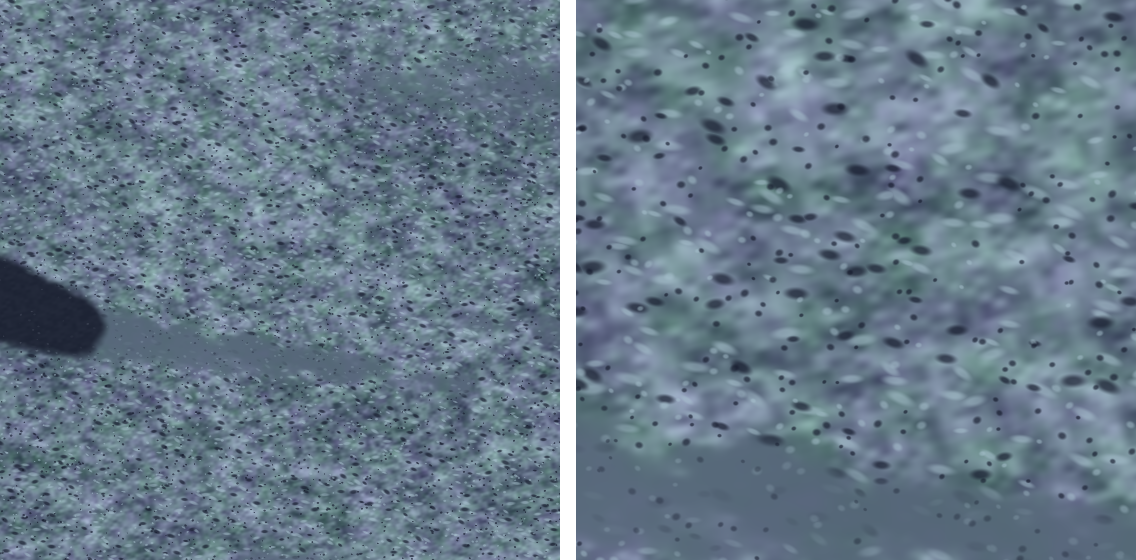
Left: the whole. Right: its middle third, enlarged.
This texture is drawn by a three.js fragment shader. Its source:

```glsl
// Grainy blue-grey mineral surface with a dark rounded hollow and its smooth wake.
// Stretched value noise gives the mottling, jittered cells scatter dark and light
// specks, and tapered capsules shape the hollow and the calm, grainless bands.

varying vec2 vUv;

const vec3 SHADOW = vec3(0.17, 0.22, 0.30);
const vec3 LIGHT = vec3(0.63, 0.73, 0.78);
const vec3 PIT = vec3(0.08, 0.10, 0.17);
const vec3 FLECK = vec3(0.66, 0.76, 0.81);
const vec3 HOLLOW = vec3(0.125, 0.150, 0.215);
const vec3 TINT = vec3(0.08, -0.015, 0.11);
const float GRAIN_SLOPE = -0.20;

float hash(vec2 p) {
  return fract(sin(dot(p, vec2(127.1, 311.7))) * 43758.5453);
}

float noise(vec2 p) {
  vec2 cell = floor(p);
  vec2 f = fract(p);
  f = f * f * (3.0 - 2.0 * f);
  float low = mix(hash(cell), hash(cell + vec2(1.0, 0.0)), f.x);
  float high = mix(hash(cell + vec2(0.0, 1.0)), hash(cell + vec2(1.0)), f.x);
  return mix(low, high, f.y);
}

vec2 rotate(vec2 p, float angle) {
  float c = cos(angle);
  float s = sin(angle);
  return vec2(c * p.x + s * p.y, c * p.y - s * p.x);
}

// Soft elliptical specks, one at most in each cell
float specks(vec2 p, float density, float radius, float stretch, float seed) {
  vec2 home = floor(p);
  float cover = 0.0;
  for (int j = -1; j <= 1; j++) {
    for (int i = -1; i <= 1; i++) {
      vec2 cell = home + vec2(float(i), float(j));
      vec2 key = cell + seed;
      vec2 jitter = vec2(hash(key + 3.7), hash(key + 8.3));
      vec2 d = rotate(p - cell - jitter, (hash(key + 5.1) - 0.5) * 1.4);
      d.x /= stretch;
      float size = radius * mix(0.45, 1.0, hash(key + 1.9));
      float spot = 1.0 - smoothstep(0.35 * size, 1.2 * size, length(d));
      cover = max(cover, spot * step(hash(key), density));
    }
  }
  return cover;
}

// Distance to a capsule whose radius changes from start to end
float taper(vec2 p, vec2 a, vec2 b, float startRadius, float endRadius) {
  vec2 along = b - a;
  float t = clamp(dot(p - a, along) / dot(along, along), 0.0, 1.0);
  return length(p - a - along * t) - mix(startRadius, endRadius, t);
}

float inside(float dist, float blur) {
  return 1.0 - smoothstep(-blur, blur, dist);
}

// Areas where the grain fades to a smooth film
float calmBands(vec2 p, float wobble) {
  float wake = taper(p, vec2(0.16, 0.405), vec2(0.82, 0.315), 0.042, 0.008);
  float haze = taper(p, vec2(0.66, 0.865), vec2(1.05, 0.84), 0.010, 0.060);
  float streak = taper(p, vec2(0.82, 0.415), vec2(1.0, 0.41), 0.002, 0.010);
  float foot = taper(p, vec2(0.45, 0.0), vec2(0.60, 0.0), 0.012, 0.006);
  float calm = inside(wake + wobble, 0.015);
  calm = max(calm, 0.8 * inside(haze + 2.0 * wobble, 0.05));
  calm = max(calm, 0.7 * inside(streak + wobble, 0.014));
  return max(calm, 0.7 * inside(foot + wobble, 0.012));
}

void main() {
  vec2 p = vUv;
  vec2 g = rotate(p, GRAIN_SLOPE);

  // Mottled tone at several scales
  float broad = noise(g * vec2(7.0, 11.0) + 4.0);
  float patches = noise(g * vec2(24.0, 34.0) + 17.0);
  float grain = noise(g * vec2(58.0, 92.0) + 31.0);
  float fine = noise(rotate(p, 0.25) * vec2(125.0, 190.0) + 53.0);
  float wobble = (patches - 0.5) * 0.030 + (grain - 0.5) * 0.018;
  float calm = calmBands(p, wobble);
  float rough = 1.0 - 0.88 * calm;

  // Pale centre and left streak, dim upper right
  float glow = 0.07 * inside(length(p - vec2(0.42, 0.62)) - 0.18, 0.25);
  glow += 0.26 * inside(taper(p, vec2(0.0, 0.795), vec2(0.10, 0.775), 0.014, 0.004) + wobble, 0.018);
  glow -= 0.09 * inside(length(p - vec2(0.92, 0.87)) - 0.12, 0.25);

  float tone = 0.49 + glow + 0.16 * (broad - 0.5);
  tone += rough * (0.30 * (patches - 0.5) + 0.42 * (grain - 0.5) + 0.34 * (fine - 0.5));
  tone = mix(tone, 0.36 + 0.06 * (broad - 0.5), 0.85 * calm);
  vec3 color = mix(SHADOW, LIGHT, tone);

  // Drift between violet-blue and teal
  float hue = 0.6 * noise(p * 38.0 + 71.0) + 0.4 * noise(p * 95.0 + 83.0);
  color += TINT * (hue - 0.5) * mix(1.3, 0.35, calm);

  // Pits and flecks, then pinpoint dust everywhere
  float pits = specks(g * vec2(48.0, 64.0), 0.27, 0.27, 1.6, 11.0);
  float flecks = specks(g * vec2(52.0, 74.0), 0.30, 0.27, 2.0, 37.0);
  float darkDust = specks(p * 115.0, 0.16, 0.29, 1.2, 59.0);
  float lightDust = specks(p * 105.0, 0.13, 0.29, 1.3, 97.0);
  color = mix(color, FLECK, 0.52 * flecks * rough);
  color = mix(color, PIT, 0.68 * pits * rough);
  color = mix(color, FLECK, 0.50 * lightDust * mix(1.0, 0.4, calm));
  color = mix(color, PIT, 0.65 * darkDust * mix(1.0, 0.5, calm));

  // Dark hollow with a soft rim
  float hollow = taper(p, vec2(-0.02, 0.472), vec2(0.132, 0.417), 0.077, 0.054);
  vec3 floorColor = HOLLOW + 0.025 * (fine - 0.5) + 0.10 * lightDust * grain;
  color = mix(color, floorColor, inside(hollow + 0.25 * wobble, 0.011));

  gl_FragColor = vec4(color, 1.0);
}
```
